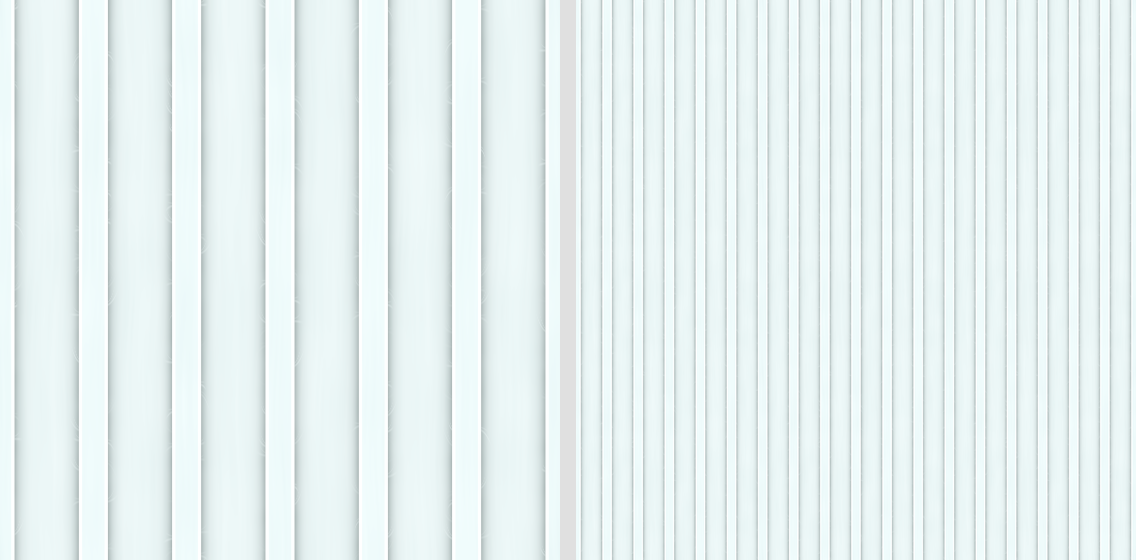
Left, the tile; right, the same tile 3 across and 3 down.
Reproduce this texture procedurally as a WebGL 1 fragment shader.

```glsl
precision highp float;
// Pale vertical ribbed panelling: six flat ribs with white rims and shaded grooves between them.
// One rib profile repeats across; wrapped noise adds brushed streaks, soft blotches
// and faint scuffs along the groove edges.

uniform vec2 u_resolution;

const float RIBS = 6.0;
const float RIB_HALF = 0.156;      // half rib width, in rib periods
const float RIM_WIDTH = 0.036;
const float SHADE_REACH = 0.056;
const float SCUFF_ROWS = 36.0;
const float TAU = 6.28319;

const vec3 RIB_COLOR = vec3(0.936, 0.984, 0.985);
const vec3 GROOVE_COLOR = vec3(0.926, 0.970, 0.970);
const vec3 RIM_COLOR = vec3(0.996, 1.0, 1.0);
const vec3 SCUFF_COLOR = vec3(0.94, 0.98, 0.98);

float hash(vec2 p) {
  return fract(sin(dot(p, vec2(127.1, 311.7))) * 4375.85);
}

// Value noise that wraps after a whole number of cells.
float wrapNoise(vec2 uv, vec2 cells) {
  vec2 p = uv * cells;
  vec2 i = floor(p);
  vec2 f = fract(p);
  f = f * f * (3.0 - 2.0 * f);
  vec2 a = mod(i, cells);
  vec2 b = mod(i + 1.0, cells);
  return mix(mix(hash(a), hash(vec2(b.x, a.y)), f.x),
             mix(hash(vec2(a.x, b.y)), hash(b), f.x), f.y);
}

// Brushed grain: long thin streaks that sway gently, plus broad blotches.
float brushedGrain(vec2 uv) {
  vec2 swayed = uv + vec2(0.004 * sin(TAU * uv.y) + 0.002 * sin(TAU * (3.0 * uv.y + uv.x)), 0.0);
  float fine = wrapNoise(swayed, vec2(210.0, 7.0)) - 0.5;
  float wide = wrapNoise(swayed, vec2(72.0, 4.0)) - 0.5;
  float blotch = wrapNoise(uv, vec2(18.0, 11.0)) - 0.5;
  return 0.010 * fine + 0.009 * wide + 0.010 * blotch;
}

// Soft curved stroke from the rim into the groove; p.x is distance from the rim.
float scuffStroke(vec2 p, float reach, float slope, float width) {
  float t = p.x / reach;
  float offset = abs(p.y - slope * p.x * (0.4 + t));
  float ends = smoothstep(-0.15, 0.1, t) * (1.0 - smoothstep(0.4, 1.0, t));
  return ends * (1.0 - smoothstep(0.0, width, offset));
}

// Scattered scuffs along one edge, found by rows and their neighbours.
float edgeScuffs(float edgeDistance, float height, float edgeId) {
  float y = height * SCUFF_ROWS;
  float sum = 0.0;
  for (int k = -1; k <= 1; k++) {
    float row = floor(y) + float(k);
    vec2 key = vec2(edgeId + 3.0, mod(row, SCUFF_ROWS));
    float center = row + 0.2 + 0.6 * hash(key + 17.0);
    vec2 p = vec2(edgeDistance, (y - center) * RIBS / SCUFF_ROWS);
    float slope = mix(-1.6, 1.6, hash(key + 31.0));
    float reach = mix(0.04, 0.13, hash(key + 47.0));
    float strength = smoothstep(0.5, 1.0, hash(key));
    sum += strength * (scuffStroke(p, reach, slope, 0.022)
         + 0.6 * scuffStroke(p - vec2(0.0, 0.03), reach * 0.7, slope + 0.7, 0.016));
  }
  return min(sum, 1.0);
}

void main() {
  vec2 uv = gl_FragCoord.xy / u_resolution;
  float softness = 0.6 * RIBS / u_resolution.x;

  // Rib coordinates: ribs are centred on whole periods.
  float x = uv.x * RIBS;
  float ribId = mod(floor(x + 0.5), RIBS);
  float fromCenter = fract(x + 0.5) - 0.5;
  float edgeDistance = abs(fromCenter) - RIB_HALF;
  float edgeId = ribId * 2.0 + step(0.0, fromCenter);

  // Groove: shadow fades away from each rim, with slight wear along its length.
  float wear = wrapNoise(uv, vec2(12.0, 40.0)) - 0.5;
  float shade = 0.265 * exp(-max(edgeDistance, 0.0) / SHADE_REACH) * (1.0 + 0.12 * wear);
  vec3 groove = GROOVE_COLOR - shade * vec3(1.0, 0.98, 0.99);
  float scuffs = edgeScuffs(edgeDistance, uv.y, edgeId);
  groove = mix(groove, SCUFF_COLOR, 0.32 * scuffs);

  // Rib: flat face with a bright rim on both sides.
  float rim = smoothstep(-softness, softness, edgeDistance + RIM_WIDTH);
  vec3 rib = mix(RIB_COLOR, RIM_COLOR, rim);

  float inGroove = smoothstep(-softness, softness, edgeDistance);
  vec3 color = mix(rib, groove, inGroove);
  color += brushedGrain(uv) * vec3(1.2, 0.8, 0.8);
  gl_FragColor = vec4(clamp(color, 0.0, 1.0), 1.0);
}
```
